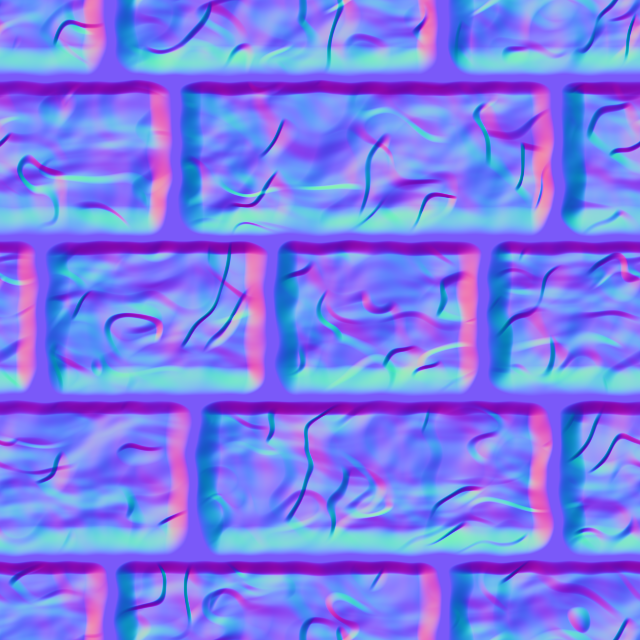
Give the GLSL for this texture map, as a three.js fragment shader.

```glsl
varying vec2 vUv;

const float ROWS = 4.0;
const float ROW_OFFSET = 0.125;
// Upright joints of each row, bottom row first; a doubled value means two bricks.
const vec3 JOINTS_0 = vec3(0.303, 0.869, 0.869);
const vec3 JOINTS_1 = vec3(0.066, 0.424, 0.756);
const vec3 JOINTS_2 = vec3(0.275, 0.872, 0.872);
const vec3 JOINTS_3 = vec3(0.174, 0.695, 0.695);
// Left, bottom, right, top
const vec4 INSET = vec4(0.007, 0.008, 0.007, 0.001);
const vec4 BEVEL = vec4(0.036, 0.046, 0.034, 0.021);
const float BRICK_HEIGHT = 0.031;
const vec2 EDGE_WOBBLE = vec2(0.011, 0.005);
const float MORTAR_TILT = 0.32;
const float STROKE_COUNT = 9.0;
const float STROKE_WIDTH = 0.16;
const float STROKE_HEIGHT = 0.014;
const float CLIFF_HEIGHT = 0.008;
const float SLOPE_STEP = 0.002;

// Unit gradient on a lattice that wraps after the given period
vec2 latticeGradient(vec2 cell, vec2 period) {
  vec2 c = mod(cell, period) + period * 0.37;
  float angle = 6.2832 * fract(sin(dot(c, vec2(127.1, 311.7))) * 43758.5);
  return vec2(cos(angle), sin(angle));
}

// Gradient noise, seamless over the unit square
float noise(vec2 p, vec2 period) {
  p *= period;
  vec2 i = floor(p), f = p - i;
  vec2 u = f * f * f * (f * (f * 6.0 - 15.0) + 10.0);
  vec2 e = vec2(1.0, 0.0);
  float a = dot(latticeGradient(i, period), f);
  float b = dot(latticeGradient(i + e.xy, period), f - e.xy);
  float c = dot(latticeGradient(i + e.yx, period), f - e.yx);
  float d = dot(latticeGradient(i + e.xx, period), f - e.xx);
  return mix(mix(a, b, u.x), mix(c, d, u.x), u.y);
}

vec3 rowJoints(float row) {
  if (row < 0.5) return JOINTS_0;
  if (row < 1.5) return JOINTS_1;
  if (row < 2.5) return JOINTS_2;
  return JOINTS_3;
}

// 0 in the mortar, rising over rounded bevels to 1 on the brick face
float brickProfile(vec2 p) {
  float y = fract(p.y - ROW_OFFSET) * ROWS;
  float x = fract(p.x);
  vec3 j = rowJoints(floor(y));
  float left = x < j.x ? j.z - 1.0 : x < j.y ? j.x : x < j.z ? j.y : j.z;
  float right = x < j.x ? j.x : x < j.y ? j.y : x < j.z ? j.z : j.x + 1.0;
  vec2 low = vec2(x - left, fract(y) / ROWS);
  vec2 high = vec2(right - x, (1.0 - fract(y)) / ROWS);
  vec4 edge = clamp((vec4(low, high) - INSET) / BEVEL, 0.0, 1.0);
  vec2 outward = 1.0 - min(edge.xy, edge.zw);
  return smoothstep(0.0, 1.0, 1.0 - length(outward));
}

// Hewn stone: rolling lumps, slanted chisel strokes and broken ledges
float stoneRelief(vec2 p) {
  vec2 warp = vec2(noise(p, vec2(8.0, 7.0)), noise(p, vec2(7.0, 9.0)));
  vec2 q = p + 0.035 * warp;
  float lumps = 0.022 * noise(q, vec2(6.0, 9.0))
              + 0.012 * noise(q, vec2(13.0, 19.0))
              + 0.0045 * noise(q, vec2(27.0, 41.0));

  float t = fract(STROKE_COUNT * (p.x - p.y) + 2.0 * noise(p, vec2(6.0, 5.0))
                  + 0.7 * noise(q, vec2(14.0, 13.0)));
  float stroke = smoothstep(0.0, STROKE_WIDTH, t) - t;
  float strokeMask = smoothstep(0.0, 0.22, noise(p, vec2(9.0, 11.0)));

  float ledge = smoothstep(-0.07, 0.07, noise(q, vec2(9.0, 14.0)));
  float ledgeMask = smoothstep(-0.1, 0.25, noise(p, vec2(10.0, 8.0)));
  return lumps + STROKE_HEIGHT * stroke * strokeMask
       + CLIFF_HEIGHT * ledge * ledgeMask;
}

// Height in x, brick coverage in y
vec2 wall(vec2 p) {
  vec2 wobble = vec2(noise(p, vec2(17.0, 19.0)), noise(p, vec2(21.0, 16.0)));
  float face = brickProfile(p + EDGE_WOBBLE * wobble);
  return vec2(face * (BRICK_HEIGHT + stoneRelief(p)), face);
}

void main() {
  vec2 here = wall(vUv);
  vec2 slope = vec2(wall(vUv + vec2(SLOPE_STEP, 0.0)).x,
                    wall(vUv + vec2(0.0, SLOPE_STEP)).x) - here.x;
  slope /= SLOPE_STEP;
  slope.y -= MORTAR_TILT * (1.0 - here.y);

  // Encode the surface direction, with green pointing down
  vec3 normal = normalize(vec3(-slope.x, slope.y, 1.0));
  gl_FragColor = vec4(0.5 + 0.5 * normal - vec3(0.02, 0.0, 0.0), 1.0);
}
```
